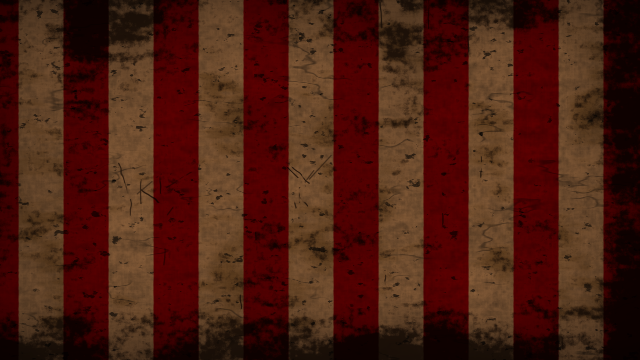
Give the GLSL for this pattern, as a Shadertoy shader.

```glsl
// Vertical stripes of dark red and tan on worn, grimy cloth.
// Stripes repeat by mod; layered value noise eats into them wherever a wear
// map (borders plus soft stains) is high, and looped segments add scratches.

float hash(vec2 p) {
    vec3 q = fract(p.xyx * 0.1031);
    q += dot(q, q.yzx + 33.33);
    return fract((q.x + q.y) * q.z);
}

float noise(vec2 p) {
    vec2 i = floor(p), f = fract(p);
    f = f * f * (3.0 - 2.0 * f);
    return mix(mix(hash(i), hash(i + vec2(1, 0)), f.x),
               mix(hash(i + vec2(0, 1)), hash(i + vec2(1, 1)), f.x), f.y);
}

float fbm(vec2 p) {
    float sum = 0.0, amp = 0.533;
    for (int i = 0; i < 4; i++) {
        sum += amp * noise(p);
        p = mat2(1.6, 1.2, -1.2, 1.6) * p + 17.3;
        amp *= 0.5;
    }
    return sum;
}

float stain(vec2 p, vec2 centre, vec2 size) {
    vec2 q = (p - centre) / size;
    return exp(-dot(q, q));
}

float segmentDistance(vec2 p, vec2 a, vec2 b) {
    vec2 pa = p - a, ba = b - a;
    return length(pa - ba * clamp(dot(pa, ba) / dot(ba, ba), 0.0, 1.0));
}

// How far the grime has advanced: borders first, then the large stains
float wearMap(vec2 p, float width) {
    float wear = 0.95 * smoothstep(0.20, 0.0, p.y);
    wear += 0.35 * smoothstep(0.72, 1.0, p.y);
    wear += 0.75 * smoothstep(width - 0.14, width - 0.04, p.x);
    wear += 0.25 * smoothstep(0.10, 0.0, p.x);
    wear += 0.90 * stain(p, vec2(0.24, 1.0), vec2(0.075, 0.38));
    wear += 0.45 * stain(p, vec2(0.37, 0.92), vec2(0.09, 0.20));
    wear += 0.45 * stain(p, vec2(1.12, 0.75), vec2(0.07, 0.24));
    wear += 0.35 * stain(p, vec2(1.36, 1.0), vec2(0.12, 0.16));
    wear += 0.45 * stain(p, vec2(1.16, 0.05), vec2(0.13, 0.16));
    return wear;
}

// Two clusters of crossing scratches, then scattered upright cracks
float scratches(vec2 p, float width, float px) {
    float mark = 0.0;
    for (int i = 0; i < 26; i++) {
        float k = float(i);
        vec2 r = vec2(hash(vec2(k, 3.7)), hash(vec2(k, 9.1)));
        float turn = hash(vec2(k, 21.3));
        bool crack = i >= 14;
        vec2 centre = i % 2 == 0 ? vec2(0.86, 0.47) : vec2(0.41, 0.43);
        vec2 a = crack ? r * vec2(width, 1.0) : centre + (r - 0.5) * vec2(0.11, 0.10);
        float angle = crack ? 1.57 + 0.2 * (turn - 0.5) : 0.5 + 2.0 * turn;
        vec2 b = a + vec2(cos(angle), sin(angle)) * mix(0.025, 0.10, r.y);
        float d = segmentDistance(p + 0.004 * (noise(p * 60.0) - 0.5), a, b);
        mark = max(mark, smoothstep(0.0007 + px, 0.0, d) * (0.45 + 0.4 * turn));
    }
    return mark * smoothstep(0.25, 0.5, noise(p * 70.0));
}

void mainImage(out vec4 fragColor, in vec2 fragCoord) {
    float px = 1.0 / iResolution.y;
    vec2 p = fragCoord * px;
    float width = iResolution.x * px;

    // Signed distance to the nearest stripe edge, positive inside tan
    float phase = (p.x - 0.0516) / 0.125;
    float edge = 0.125 * (0.5 - abs(mod(phase + 0.5, 2.0) - 1.0));
    float tan01 = smoothstep(-px, px, edge + 0.0012 * (noise(p * 120.0) - 0.5));

    // Cloth texture at three scales
    float blotch = fbm(p * 6.0 + 4.0);
    float fibre = fbm(p * vec2(13.0, 38.0) + 11.0);
    float grain = fbm(p * 85.0);
    float weave = noise(p * vec2(45.0, 260.0)) + noise(p * vec2(260.0, 45.0)) - 1.0;

    vec3 tanCloth = mix(vec3(0.45, 0.31, 0.19), vec3(0.36, 0.235, 0.115),
                        smoothstep(0.46, 0.72, 0.6 * blotch + 0.4 * fibre));
    tanCloth *= 1.0 + 0.35 * (fibre - 0.5) + 0.35 * (grain - 0.5) + 0.06 * weave;
    vec3 redCloth = vec3(0.33, 0.0, 0.003);
    redCloth *= 1.0 + 0.3 * (fibre - 0.5) + 0.3 * (grain - 0.5) + 0.05 * weave;
    vec3 color = mix(redCloth, tanCloth, tan01);

    // Grime: rough noise pushed past a threshold by the wear map
    float rough = 0.5 + 1.7 * (0.35 * blotch + 0.35 * fibre + 0.3 * grain - 0.5);
    float wear = wearMap(p, width) * mix(1.0, 0.8, tan01);
    float grime = smoothstep(0.56, 0.98, rough + 0.5 * wear);
    vec3 dirt = mix(vec3(0.045, 0.004, 0.0), vec3(0.10, 0.055, 0.025), tan01);
    color = mix(color, dirt, 0.93 * grime);

    // Small dark flecks, creases and scratches
    float fleck = smoothstep(0.70, 0.82, fbm(p * vec2(38.0, 62.0) + 31.0));
    float crease = smoothstep(0.025, 0.0, abs(fbm(p * vec2(5.0, 16.0) + 53.0) - 0.5))
                 * smoothstep(0.52, 0.75, noise(p * 11.0 + 7.0));
    color *= 1.0 - 0.6 * fleck - 0.3 * crease;
    color = mix(color, dirt, scratches(p, width, px));

    // Gentle darkening toward the borders
    vec2 q = p / vec2(width, 1.0) * 2.0 - 1.0;
    color *= 1.0 - 0.22 * pow(abs(q.x), 5.0) - 0.25 * pow(abs(q.y), 5.0);
    fragColor = vec4(color, 1.0);
}
```
